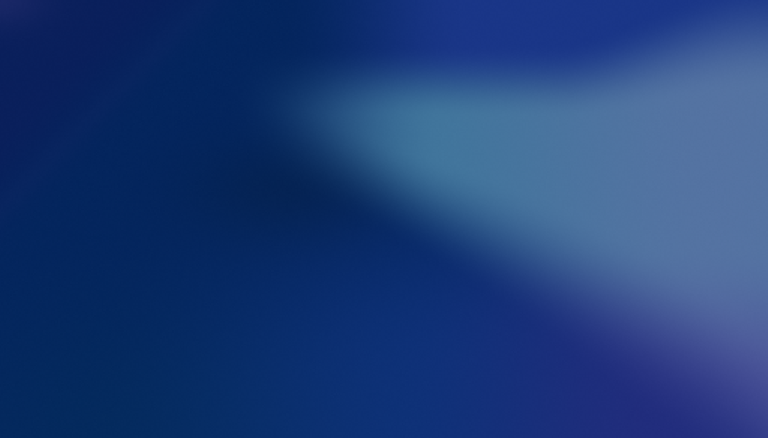
A WebGL 1 fragment shader for this background:

```glsl
precision highp float;

uniform vec2 u_resolution;

float hash(vec2 p) {
  vec3 q = fract(vec3(p.xyx) * 0.1031);
  q += dot(q, q.yzx + 33.33);
  return fract((q.x + q.y) * q.z);
}

// Soft elliptical spot, one at its center
float glow(vec2 p, vec2 center, vec2 radius) {
  vec2 d = (p - center) / radius;
  return exp(-dot(d, d));
}

vec3 backdrop(vec2 uv) {
  vec3 navy = vec3(0.015, 0.145, 0.365);
  vec3 royal = vec3(0.10, 0.21, 0.53);
  vec3 indigo = vec3(0.13, 0.175, 0.49);

  // Lower field turns from navy through blue to indigo
  vec3 floorColor = mix(navy, vec3(0.055, 0.19, 0.47), smoothstep(0.1, 0.58, uv.x));
  floorColor = mix(floorColor, indigo, smoothstep(0.5, 0.88, uv.x));
  vec3 color = mix(floorColor, navy, smoothstep(0.05, 0.62, uv.y - 0.2 * uv.x));
  color = mix(color, floorColor, 0.6 * smoothstep(0.5, 0.85, uv.x));
  color.g += 0.02 * glow(uv, vec2(0.18, 0.0), vec2(0.28, 0.3));

  // Blue band along the top
  color = mix(color, royal, smoothstep(0.36, 0.62, uv.x) * smoothstep(0.6, 0.88, uv.y));

  // Violet corner with a faint diagonal border
  float diagonal = uv.y - 0.52 - 1.77 * uv.x;
  color = mix(color, vec3(0.045, 0.115, 0.355), 0.75 * smoothstep(-0.12, 0.2, diagonal));
  color += vec3(0.010, 0.006, 0.008) * exp(-pow(diagonal / 0.04, 2.0));
  color += vec3(0.06, 0.03, 0.04) * glow(uv, vec2(0.0, 1.0), vec2(0.06));

  // Shadow below the tip of the beam
  return color - vec3(0.0, 0.012, 0.045) * glow(uv, vec2(0.38, 0.56), vec2(0.13, 0.12));
}

// Coverage of the widening beam
float beam(vec2 uv) {
  float t = uv.x - 0.35;
  float lower = 0.69 - 0.76 * t - 0.62 * t * t * t;
  float upper = 0.815 + 0.11 * smoothstep(0.72, 1.0, uv.x);
  float lowerBlur = mix(0.11, 0.21, smoothstep(0.45, 0.95, uv.x));
  float upperBlur = mix(0.085, 0.13, smoothstep(0.7, 1.0, uv.x));
  float body = smoothstep(-lowerBlur, lowerBlur, uv.y - lower);
  body *= smoothstep(-upperBlur, upperBlur, upper - uv.y);
  return body * smoothstep(0.29, 0.58, uv.x);
}

void main() {
  vec2 uv = gl_FragCoord.xy / u_resolution;

  // Teal at the tip, slate at the right, violet toward the low corner
  vec3 light = mix(vec3(0.25, 0.46, 0.61), vec3(0.33, 0.45, 0.635), smoothstep(0.5, 0.95, uv.x));
  light = mix(light, vec3(0.30, 0.33, 0.60), smoothstep(0.45, 0.08, uv.y));
  vec3 color = mix(backdrop(uv), light, beam(uv));

  // Fine grain against banding
  color += 0.006 * (hash(floor(uv * vec2(512.0, 292.0))) - 0.5);
  gl_FragColor = vec4(color, 1.0);
}
```
